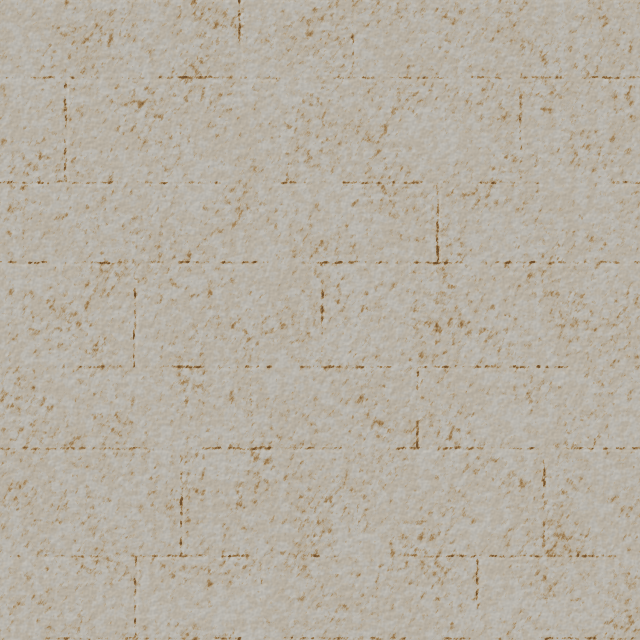
A Shadertoy shader for this texture:

```glsl
// Weathered limestone wall: seven courses of pale blocks with worn joints and rusty pitting.
#define STONE vec3(0.717, 0.686, 0.634)
#define CHALK vec3(0.728, 0.715, 0.687)
#define TAN   vec3(0.695, 0.632, 0.535)
#define RUST  vec3(0.625, 0.495, 0.325)
#define DARK  vec3(0.390, 0.265, 0.140)
#define JOINT_WIDTH 0.0020
#define JOINT_WOBBLE 0.0026
#define STAIN_SPREAD 0.42
#define RELIEF 0.060

// Course boundaries measured downwards, and the upright joints of each
// course ordered from the deepest to the faintest.
const float EDGE[8] = float[8](0.0, 0.1237, 0.2877, 0.4127, 0.5755, 0.7031, 0.8711, 1.0);
const vec4 UPRIGHT[7] = vec4[7](
    vec4(0.374, 0.551, 0.814, 0.814),
    vec4(0.102, 0.814, 0.449, 0.449),
    vec4(0.684, 0.870, 0.036, 0.289),
    vec4(0.210, 0.503, 0.789, 0.789),
    vec4(0.652, 0.928, 0.393, 0.393),
    vec4(0.283, 0.850, 0.560, 0.560),
    vec4(0.211, 0.746, 0.408, 0.957));

float hash(vec2 p) {
    return fract(sin(dot(p, vec2(127.1, 311.7))) * 43758.5);
}

float cornerSlope(vec2 cell, vec2 offset, float freq, float seed) {
    float angle = 6.2832 * hash(mod(cell, freq) + seed);
    return dot(vec2(cos(angle), sin(angle)), offset);
}

// Gradient noise that repeats over the unit square
float noise(vec2 uv, float freq, float seed) {
    vec2 p = uv * freq, i = floor(p), f = p - i;
    vec2 u = f * f * f * (f * (f * 6.0 - 15.0) + 10.0);
    vec2 e = vec2(1.0, 0.0);
    float low = mix(cornerSlope(i, f, freq, seed),
                    cornerSlope(i + e, f - e, freq, seed), u.x);
    float high = mix(cornerSlope(i + e.yx, f - e.yx, freq, seed),
                     cornerSlope(i + 1.0, f - 1.0, freq, seed), u.x);
    return 1.4 * mix(low, high, u.y);
}

float fbm(vec2 uv, float freq, int octaves, float seed) {
    float sum = 0.0, amp = 0.5;
    for (int i = 0; i < octaves; i++) {
        sum += amp * noise(uv, freq, seed + float(i) * 7.3);
        freq *= 2.0;
        amp *= 0.6;
    }
    return sum;
}

// Line along a joint (x) and the pale rim beside it (y)
vec2 jointProfile(float d, float strength, float wear, float pixel) {
    float line = 1.0 - smoothstep(0.3 * JOINT_WIDTH, JOINT_WIDTH + pixel, abs(d));
    float rim = 1.0 - smoothstep(0.0, 1.6 * JOINT_WIDTH, abs(d - 2.2 * JOINT_WIDTH));
    float kept = smoothstep(-0.22, 0.3, wear + 0.6 * (strength - 0.65));
    return vec2(line * kept, rim * (0.3 + 0.7 * kept)) * (0.4 + 0.6 * strength);
}

void mainImage(out vec4 fragColor, in vec2 fragCoord) {
    vec2 uv = fragCoord / iResolution.xy;
    float pixel = 0.7 / iResolution.y;

    // Course and block lookup on slightly crooked coordinates
    vec2 q = uv + JOINT_WOBBLE * vec2(fbm(uv, 40.0, 3, 3.0), fbm(uv, 40.0, 3, 51.0));
    float depth = fract(1.0025 - q.y);
    int course = 0;
    for (int i = 1; i < 7; i++) course += int(depth >= EDGE[i]);

    // Joints, broken up by wear
    float wear = fbm(uv, 13.0, 4, 17.0);
    float above = depth - EDGE[course], below = EDGE[course + 1] - depth;
    vec2 joint = jointProfile(above < below ? above : -below, 0.76, wear, pixel);
    float block = 0.0;
    for (int i = 0; i < 4; i++) {
        float x = UPRIGHT[course][i];
        float d = fract(q.x - x + 0.5) - 0.5;
        joint = max(joint, jointProfile(d, 1.0 - 0.28 * float(i), wear, pixel));
        block += step(x, q.x);
    }
    block = mod(block, 4.0);

    // Chalky mottling and a slight tone for each block
    float mottle = 0.3 * fbm(uv, 12.0, 3, 29.0) + 0.9 * fbm(uv, 60.0, 3, 37.0);
    float veil = smoothstep(-0.16, 0.24, mottle);
    vec3 color = mix(STONE, CHALK, veil);
    color += 0.003 * (hash(vec2(block, float(course) + 9.0)) - 0.5);

    // Rusty flecks, slanted and loosely gathered, denser along the joints
    float patches = fbm(uv, 11.0, 3, 41.0);
    vec2 slanted = vec2(uv.x, uv.y - uv.x);
    float flecks = 0.65 * fbm(uv, 84.0, 3, 67.0) + 0.6 * fbm(slanted, 90.0, 3, 71.0);
    float stain = flecks + STAIN_SPREAD * patches - 0.08 * veil;
    stain += joint.x * (0.46 + 0.9 * flecks);
    color = mix(color, TAN, smoothstep(0.03, 0.37, stain));
    color = mix(color, RUST, smoothstep(0.24, 0.56, stain));
    color = mix(color, DARK, 0.75 * smoothstep(0.48, 0.85, stain));

    // Fine surface relief lit from one side, with pale joint rims
    vec2 lean = vec2(0.0009, -0.0012);
    float slope = fbm(uv + lean, 110.0, 2, 83.0) - fbm(uv - lean, 110.0, 2, 83.0);
    color += RELIEF * slope + 0.022 * joint.y * (1.0 - joint.x);
    color += 0.014 * noise(uv, 220.0, 97.0);

    fragColor = vec4(clamp(color, 0.0, 1.0), 1.0);
}
```
